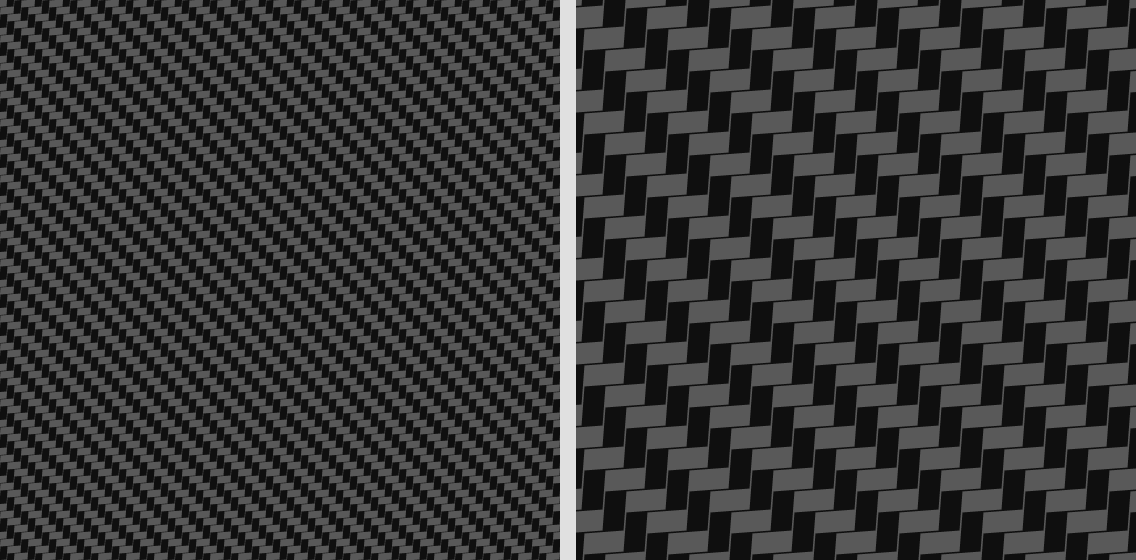
Left, the full canvas; right, a detail of the centre.
Reproduce this texture procedurally as a three.js fragment shader.

```glsl
varying vec2 vUv;

const float THREADS = 80.0;  // 20 twill repeats of four threads
const float LEAN = 0.075;    // slant of each tow, also the seam width
const int SAMPLES = 5;       // coverage samples per axis
const vec3 DARK_TOW = vec3(0.06);
const vec3 LIGHT_TOW = vec3(0.35);

// Sheared tow, two threads long and one wide; x runs along it
float towMask(vec2 p, float lean) {
  float across = step(abs(p.y - lean * p.x), 0.5);
  float along = step(abs(p.x - lean * p.y), 1.0 - 0.5 * lean);
  return across * along;
}

// Two-over, two-under twill: 1 on light tows, 0 on dark tows
float twill(vec2 p, float lean) {
  vec2 cell = floor(p);
  vec2 local = p - cell;
  float phase = mod(cell.x + cell.y + 2.0, 4.0);

  // Light tows run across, dark tows run upward
  if (phase < 1.5) {
    return towMask(vec2(local.x + phase - 1.0, local.y - 0.5), lean);
  }
  return 1.0 - towMask(vec2(local.y + phase - 3.0, local.x - 0.5), lean);
}

// Average the weave over one sample footprint
float smoothTwill(vec2 p, vec2 footprint, float lean) {
  float total = 0.0;
  for (int y = 0; y < SAMPLES; y++) {
    for (int x = 0; x < SAMPLES; x++) {
      vec2 offset = (vec2(float(x), float(y)) + 0.5) / float(SAMPLES) - 0.5;
      total += twill(p + offset * footprint, lean);
    }
  }
  return total / float(SAMPLES * SAMPLES);
}

void main() {
  vec2 weave = vUv * THREADS;
  float light = smoothTwill(weave, fwidth(weave), LEAN);
  gl_FragColor = vec4(mix(DARK_TOW, LIGHT_TOW, light), 1.0);
}
```
